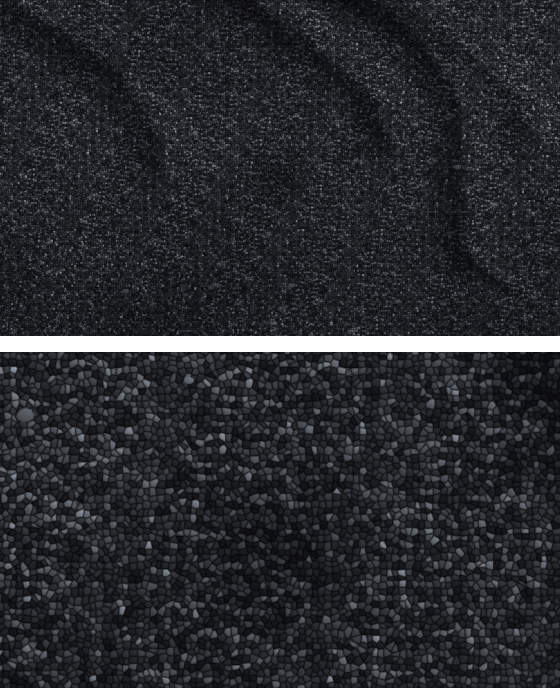
Top: the whole. Bottom: its middle third, enlarged.
Write a Shadertoy shader that draws this texture.

```glsl
const float GRAINS = 150.0;          // grains per canvas height
const float PEBBLE_CELLS = 9.0;      // pebble cells per canvas height
const float PEBBLE_SHARE = 0.13;
const float GLINT_SHARE = 0.003;
const float GAP_TONE = 0.40;
const float SHADOW_WIDTH = 0.13;
const float RIDGE_BEND = 2.0;
const vec3 SAND_TINT = vec3(0.95, 1.0, 1.055);
const vec3 BLACK_FLOOR = vec3(0.008, 0.008, 0.016);
const vec2 LIGHT_DIR = vec2(0.6, 0.8);
const vec2 HOLLOW = vec2(0.83, 0.47);
// Ridge foot x, foot y, lower end, shadow strength
const vec4 RIDGES[4] = vec4[4](
    vec4(0.46, 0.52, 0.47, 0.42),
    vec4(1.14, 0.54, 0.51, 0.50),
    vec4(1.36, 0.62, 0.13, 0.48),
    vec4(1.56, 0.55, 0.52, 0.32));

float hash(vec2 p) {
    return fract(sin(dot(p, vec2(127.1, 311.7))) * 43758.5453);
}

vec2 hash2(vec2 p) {
    return vec2(hash(p), hash(p + 57.3));
}

float noise(vec2 p) {
    vec2 i = floor(p), f = fract(p);
    f = f * f * (3.0 - 2.0 * f);
    return mix(mix(hash(i), hash(i + vec2(1, 0)), f.x),
               mix(hash(i + vec2(0, 1)), hash(i + vec2(1, 1)), f.x), f.y);
}

float fbm(vec2 p) {
    float sum = 0.0, amp = 0.5;
    for (int i = 0; i < 4; i++) {
        sum += amp * noise(p);
        p = p * 2.1 + 13.7;
        amp *= 0.5;
    }
    return sum;
}

// Broad light and shadow of the wind-shaped surface
float duneLight(vec2 p) {
    vec2 q = p + 0.07 * (vec2(fbm(p * 6.0), fbm(p * 6.0 + 31.0)) - 0.47);
    float light = 0.83 + 0.20 * smoothstep(0.0, 0.65, p.y);
    light += 0.45 * (fbm(vec2(p.x + 0.5 * p.y, p.y) * 3.5 + 5.0) - 0.47);
    for (int i = 0; i < 4; i++) {
        vec4 ridge = RIDGES[i];
        float rise = max(q.y - ridge.y, 0.0);
        float tail = max(0.3 - q.y, 0.0);
        float crest = ridge.x - RIDGE_BEND * rise * rise + 6.0 * tail * tail;
        float d = (q.x - crest) / sqrt(1.0 + pow(2.0 * RIDGE_BEND * rise, 2.0));
        float reach = smoothstep(ridge.z - 0.04, ridge.z + 0.08, q.y);
        float shadow = smoothstep(-SHADOW_WIDTH, 0.0, d) * (1.0 - smoothstep(0.0, 0.035, d));
        float lit = smoothstep(0.0, 0.05, d) * (1.0 - smoothstep(0.05, 0.18, d));
        light += reach * (0.12 * lit - ridge.w * shadow);
    }
    vec2 h = (q - HOLLOW) * vec2(1.0, 1.3);
    light -= 0.38 * exp(-dot(h, h) / 0.009);
    return clamp(light, 0.35, 1.3);
}

// Packed grains with dark gaps, each with its own tone
float grainTone(vec2 p) {
    vec2 g = p * GRAINS + 0.5 * noise(p * 60.0);
    vec2 cell = floor(g), nearestId = cell, toGrain = vec2(0);
    float nearest = 9.0, second = 9.0;
    for (int y = -1; y <= 1; y++)
    for (int x = -1; x <= 1; x++) {
        vec2 id = cell + vec2(x, y);
        vec2 offset = g - id - 0.1 - 0.8 * hash2(id);
        float d = length(offset);
        if (d < nearest) {
            second = nearest;
            nearest = d;
            nearestId = id;
            toGrain = offset;
        } else {
            second = min(second, d);
        }
    }
    float h = hash(nearestId + 191.0);
    float tone = 0.07 + 0.19 * h + 0.23 * pow(h, 9.0);
    tone += 0.40 * step(1.0 - GLINT_SHARE, hash(nearestId + 77.0));
    tone *= 1.0 + 0.35 * dot(toGrain, LIGHT_DIR);
    return tone * mix(GAP_TONE, 1.0, smoothstep(0.0, 0.4, second - nearest));
}

// Sparse larger stones: x is tone, y is coverage
vec2 pebble(vec2 p) {
    vec2 id = floor(p * PEBBLE_CELLS);
    vec2 center = (id + 0.2 + 0.6 * hash2(id + 9.0)) / PEBBLE_CELLS;
    float radius = mix(0.004, 0.009, pow(hash(id + 23.0), 2.0));
    vec2 d = (p - center) * vec2(0.8, 1.15);
    float r = length(d) * (0.85 + 0.3 * noise(p * 160.0));
    float cover = 1.0 - smoothstep(radius * 0.75, radius * 1.1, r);
    float tone = 0.27 + 0.12 * hash(id + 41.0) + 0.06 * dot(d, LIGHT_DIR) / radius;
    return vec2(tone, cover * step(hash(id + 3.0), PEBBLE_SHARE));
}

void mainImage(out vec4 fragColor, in vec2 fragCoord) {
    // Four samples per pixel smooth the grain edges
    float tone = 0.0;
    for (int i = 0; i < 4; i++) {
        vec2 shift = vec2(i % 2, i / 2) * 0.5 - 0.25;
        vec2 p = (fragCoord + shift) / iResolution.y;
        vec2 stone = pebble(p);
        tone += 0.25 * mix(grainTone(p), stone.x, stone.y);
    }
    tone *= duneLight(fragCoord / iResolution.y);
    fragColor = vec4(BLACK_FLOOR + tone * SAND_TINT, 1.0);
}
```
